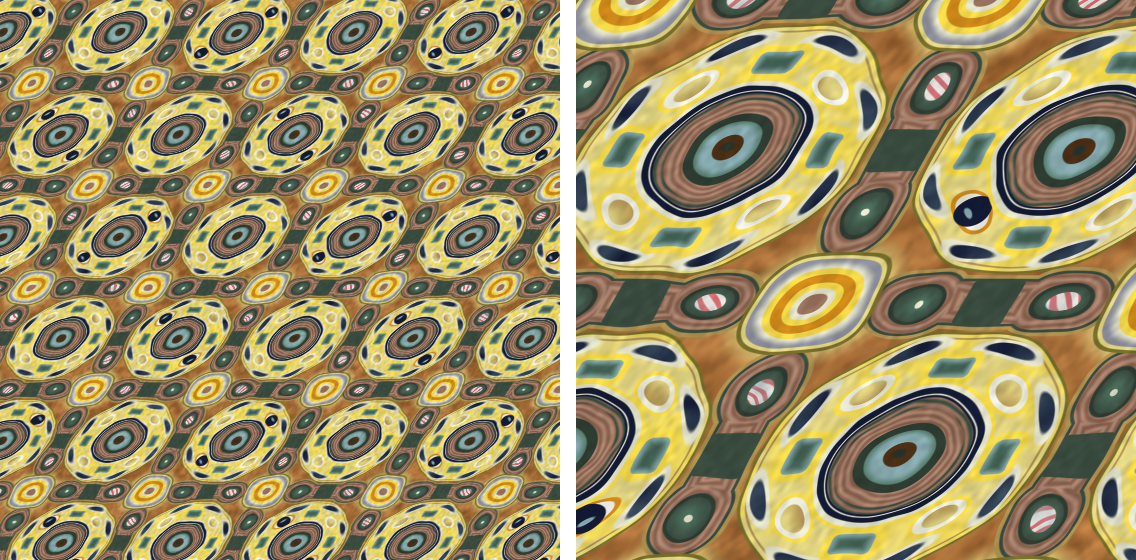
Left: the whole. Right: its middle third, enlarged.
Reproduce this pattern procedurally as a WebGL 1 fragment shader.

```glsl
precision highp float;

uniform vec2 u_resolution;

#define PERIOD 0.2093
#define ROW 0.1823
#define ORIGIN vec2(0.2132, 0.5775)
#define WOBBLE 0.022
#define GRAIN 0.16
#define MEDALLION 0.405
#define CELL_RING 0.285
#define LOBE_OFFSET 0.205
#define DIAMOND 0.168

const float EIGHTH = 0.785398;
const vec3 CREAM = vec3(0.87, 0.82, 0.50);
const vec3 PALE = vec3(0.87, 0.87, 0.78);
const vec3 YELLOW = vec3(0.94, 0.84, 0.28);
const vec3 MAUVE = vec3(0.59, 0.44, 0.36);
const vec3 GREEN = vec3(0.22, 0.29, 0.24);
const vec3 TEAL = vec3(0.32, 0.47, 0.40);
const vec3 KHAKI = vec3(0.67, 0.56, 0.31);
const vec3 STEEL = vec3(0.52, 0.66, 0.68);
const vec3 NAVY = vec3(0.07, 0.10, 0.20);
const vec3 RUST = vec3(0.53, 0.33, 0.15);
const vec3 ORANGE = vec3(0.80, 0.53, 0.10);

float edge; // half width of a smoothed edge, in lattice units

float hash(vec2 p) {
  vec3 q = fract(vec3(p.xyx) * 0.1031);
  q += dot(q, q.yzx + 33.33);
  return fract((q.x + q.y) * q.z);
}

float noise(vec2 p) {
  vec2 i = floor(p), f = fract(p);
  f *= f * (3.0 - 2.0 * f);
  return mix(mix(hash(i), hash(i + vec2(1, 0)), f.x),
             mix(hash(i + vec2(0, 1)), hash(i + vec2(1, 1)), f.x), f.y);
}

vec3 fill(vec3 base, vec3 ink, float d) {
  return mix(base, ink, smoothstep(edge, -edge, d));
}

float box(vec2 p, vec2 halfSize) {
  vec2 d = abs(p) - halfSize;
  return length(max(d, 0.0)) + min(max(d.x, d.y), 0.0);
}

// Two lobes joined by a dark square; one lobe holds a striped pebble.
vec3 bowtie(vec3 c, vec2 q, float side, float n) {
  vec2 l = vec2(abs(q.x) - LOBE_OFFSET, q.y);
  float e = length(l / vec2(1.3, 1.0));
  float d = min(mix(e, box(l, vec2(0.035, 0.0)), 0.4) - 0.102, box(q, vec2(0.13, 0.072)));
  c = fill(c, KHAKI, d - 0.014);
  c = fill(c, GREEN, d - 0.002);
  c = fill(c, MAUVE + 0.07 * sin(d * 260.0 + n * 5.0), d + 0.007);
  c = fill(c, GREEN, box(q, vec2(0.058)) - 0.012);
  c = fill(c, GREEN * 0.8, e - 0.064);
  c = fill(c, mix(TEAL, GREEN, e / 0.055), e - 0.054);
  if (q.x * side > 0.0) {
    float stripe = sin((l.x + 0.7 * l.y) * 170.0 + n * 6.0);
    vec3 pebble = mix(vec3(0.82, 0.40, 0.42), vec3(0.90, 0.88, 0.86), smoothstep(-0.7, 0.3, stripe));
    return fill(c, mix(pebble, STEEL, 0.5 * n * n), length(l * vec2(0.85, 1.1)) - 0.037);
  }
  return fill(c, PALE, length(l) - 0.012);
}

vec3 diamond(vec3 c, vec2 q) {
  vec2 cube = pow(abs(q), vec2(3.0));
  float d = pow(cube.x + cube.y, 1.0 / 3.0);
  float r = mix(length(q), d, 0.4);
  c = fill(c, vec3(0.46, 0.43, 0.16), d - DIAMOND - 0.006);
  c = fill(c, CREAM, d - DIAMOND + 0.005);
  c = fill(c, mix(PALE, vec3(0.54, 0.55, 0.60), smoothstep(0.12, 0.15, r)), d - DIAMOND + 0.016);
  c = fill(c, YELLOW, r - 0.119);
  c = fill(c, ORANGE, r - 0.099);
  c = fill(c, YELLOW, r - 0.070);
  c = fill(c, PALE, r - 0.051);
  return fill(c, MAUVE, r - 0.033);
}

vec3 medallion(vec3 c, vec2 p, vec2 id, float n) {
  float r = length(p), a = atan(p.y, p.x);
  float rim = r * (1.0 + 0.012 * cos(8.0 * a)) - MEDALLION;
  c = fill(c, vec3(0.45, 0.43, 0.16), rim - 0.008);
  c = fill(c, mix(CREAM, YELLOW, 0.7 * smoothstep(0.4, 0.8, n)), rim);
  c = fill(c, KHAKI, abs(rim + 0.014) - 0.003);

  // Dark dashes around the rim
  vec2 dash = vec2(r - 0.367, r * (mod(a, EIGHTH) - 0.5 * EIGHTH));
  dash.x += 0.12 * dash.y;
  float dashD = 0.02 * (length(dash / vec2(0.02, 0.075)) - 1.0);
  c = fill(c, PALE, dashD - 0.010);
  c = fill(c, mix(NAVY, STEEL, 0.35 * n), dashD);

  // Eight cells: green on the axes, pale lenses or dark balls between
  float k = floor(a / EIGHTH + 0.5), t = a - k * EIGHTH;
  vec2 q = vec2(r * cos(t) - CELL_RING, r * sin(t));
  if (mod(k, 2.0) < 0.5) {
    float d = box(q, vec2(0.018, 0.040)) - 0.018;
    c = fill(c, YELLOW, d - 0.022);
    c = fill(c, mix(TEAL * 0.8, STEEL, smoothstep(-0.03, 0.005, d)), d);
  } else {
    vec2 odd = mod(id, 2.0);
    bool ball = odd.x == odd.y && mod(k, 4.0) == 1.0 + 2.0 * odd.x;
    float lens = length(q * vec2(1.35, 0.75)) - 0.044;
    c = fill(c, ball ? ORANGE : YELLOW, lens - 0.024);
    c = fill(c, mix(PALE, vec3(0.95), n), lens - 0.012);
    c = fill(c, mix(KHAKI, CREAM, smoothstep(-0.02, 0.05, q.x + 0.05 * n)), lens + 0.006);
    if (ball) {
      c = fill(c, NAVY, length(q) - 0.052);
      c = fill(c, STEEL, length(vec2(q.x - 0.015, q.y * 0.4)) - 0.009);
    }
  }

  // Concentric eye
  float streak = sin(r * 330.0 + 4.0 * n);
  c = fill(c, YELLOW, r - 0.238);
  c = fill(c, PALE, r - 0.227);
  c = fill(c, NAVY, r - 0.209 - 0.008 * n);
  c = fill(c, PALE, abs(r - 0.193) - 0.002);
  c = fill(c, mix(GREEN, MAUVE, 0.5 + 0.5 * streak), r - 0.185);
  c = fill(c, MAUVE + 0.07 * streak, r - 0.162);
  c = fill(c, GREEN * 0.8, r - 0.116);
  c = fill(c, mix(STEEL, TEAL, smoothstep(0.065, 0.095, r)), r - 0.090);
  c = fill(c, RUST * 0.55, r - 0.042);
  return fill(c, GREEN * 0.7, r - 0.017);
}

void main() {
  // Sheared square lattice
  vec2 p = (gl_FragCoord.xy / u_resolution.y - ORIGIN) / vec2(PERIOD, ROW);
  p.x -= 0.5 * p.y;
  edge = 0.8 / (u_resolution.y * ROW);
  float n = noise(p * 17.0 + 40.0);
  p += WOBBLE * (vec2(noise(p * 9.0 + 70.0), noise(p * 9.0 + 130.0)) - 0.5);

  vec2 id = floor(p), middle = fract(p) - 0.5;
  vec2 nearest = floor(p + 0.5), local = p - nearest;
  vec2 side = 2.0 * mod(id, 2.0) - 1.0;

  vec3 c = mix(RUST, vec3(0.74, 0.50, 0.27), n);
  c = mix(c, CREAM, 0.75 * smoothstep(0.25, 0.17, length(middle)));
  c = bowtie(c, vec2(local.x, middle.y), side.y, n);
  c = bowtie(c, vec2(local.y, middle.x), side.x, n);
  c = diamond(c, middle);
  c = medallion(c, local, nearest, n);

  // Streaky wear
  c *= 1.0 + GRAIN * (noise(p * vec2(55.0, 38.0) + 200.0) - 0.5);
  gl_FragColor = vec4(c, 1.0);
}
```
